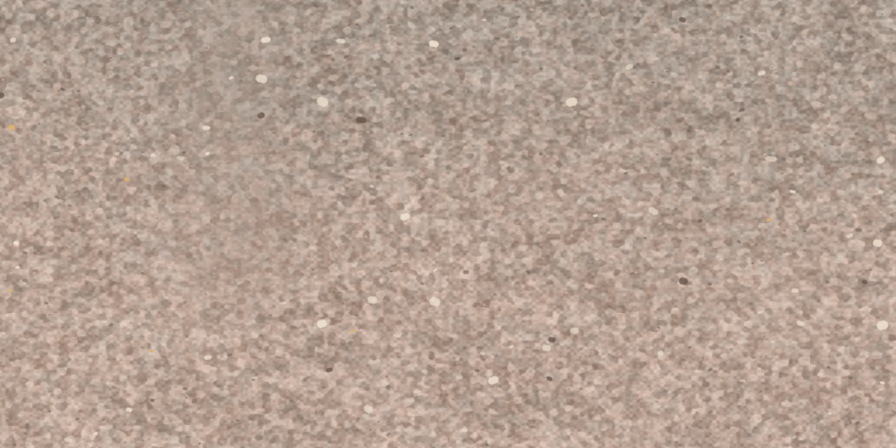
Reproduce this texture procedurally as a WebGL 2 fragment shader.

```glsl
#version 300 es
precision highp float;

#define GRAINS 80.0
#define GRAIN_CONTRAST 0.18
#define DUST_CONTRAST 0.14
#define MOTTLE_CONTRAST 0.05
#define WARM_STONE vec3(0.725, 0.638, 0.585)
#define GREY_STONE vec3(0.665, 0.605, 0.560)
#define PALE_CHIP vec3(0.93, 0.88, 0.81)
#define OCHRE_CHIP vec3(0.86, 0.70, 0.45)
#define PINK_SPECK vec3(0.83, 0.71, 0.64)
#define DARK_PIT vec3(0.40, 0.33, 0.29)

uniform vec2 u_resolution;
out vec4 fragColor;

float hash(vec2 p) {
    return fract(sin(dot(p, vec2(127.1, 311.7))) * 43758.5);
}

vec2 hash2(vec2 p) {
    return vec2(hash(p), hash(p + vec2(37.3, 17.9)));
}

float valueNoise(vec2 p) {
    vec2 cell = floor(p);
    vec2 f = fract(p);
    f = f * f * (3.0 - 2.0 * f);
    float low = mix(hash(cell), hash(cell + vec2(1.0, 0.0)), f.x);
    float high = mix(hash(cell + vec2(0.0, 1.0)), hash(cell + 1.0), f.x);
    return mix(low, high, f.y);
}

// Tone of packed grains, softly blended where they touch
float grainTone(vec2 p) {
    vec2 cell = floor(p);
    float toneSum = 0.0;
    float weightSum = 0.0;
    for (int y = -1; y <= 1; y++) {
        for (int x = -1; x <= 1; x++) {
            vec2 id = cell + vec2(x, y);
            vec2 offset = id + hash2(id) - p;
            float weight = exp(-8.0 * dot(offset, offset));
            toneSum += weight * hash(id + 71.7);
            weightSum += weight;
        }
    }
    return toneSum / weightSum;
}

// Sparse angular fragments: x = coverage, y = random value of the fragment
vec2 scatter(vec2 p, float cells, float density, float radius, float seed) {
    vec2 id = floor(p * cells);
    vec2 key = id + seed;
    vec2 center = (id + 0.25 + 0.5 * hash2(key)) / cells;
    float angle = (hash(key + 5.3) - 0.5) * 1.2;
    float c = cos(angle);
    float s = sin(angle);
    vec2 q = abs(mat2(c, -s, s, c) * (p - center));

    float sizeRandom = hash(key + 9.1);
    float halfWidth = radius * mix(0.5, 1.4, sizeRandom * sizeRandom);
    float halfHeight = halfWidth * mix(0.4, 0.8, hash(key + 13.7));
    float box = max(q.x - halfWidth, q.y - halfHeight);
    float chamfer = (q.x + q.y - 0.75 * (halfWidth + halfHeight)) * 0.707;
    float blur = 0.8 / u_resolution.y + 0.0007;
    float coverage = 1.0 - smoothstep(-blur, blur, max(box, chamfer));
    return vec2(coverage * step(hash(key + 21.1), density), hash(key + 29.9));
}

void main() {
    vec2 p = gl_FragCoord.xy / u_resolution.y;
    float height = p.y;

    // Ground colour, greyer toward the far edge
    float drift = 0.25 * (valueNoise(p * 3.0 + 4.0) - 0.5);
    vec3 color = mix(WARM_STONE, GREY_STONE, smoothstep(0.3, 1.1, height + drift));

    // A worn strip where the grain is softer
    float strip = (p.x - 0.5 - 0.12 * (valueNoise(p * 4.0) - 0.5)) / 0.16;
    float wear = exp(-strip * strip) * smoothstep(0.1, 0.5, height);
    float roughness = 1.0 - 0.35 * wear;

    // Grains, dust and broad mottling
    vec2 flattened = p * vec2(0.85, 1.0);
    float relief = GRAIN_CONTRAST * (grainTone(flattened * GRAINS) - 0.5);
    relief += DUST_CONTRAST * (valueNoise(flattened * GRAINS * 1.9 + 31.0) - 0.5);
    relief += MOTTLE_CONTRAST * (valueNoise(p * 28.0 + 7.0) - 0.5);
    relief += MOTTLE_CONTRAST * (valueNoise(p * 8.0 + 19.0) - 0.5);
    color += relief * roughness;

    // Slight tint shifts between pinkish and grey grains
    float tint = valueNoise(flattened * GRAINS * 0.7 + 53.0) - 0.5;
    color += tint * vec3(0.025, -0.008, -0.018);

    // Small pits and pink specks
    vec2 pit = scatter(p, 42.0, 0.16, 0.0048, 11.0);
    color = mix(color, DARK_PIT, pit.x * mix(0.15, 0.6, pit.y * pit.y) * roughness);
    vec2 speck = scatter(p + 0.013, 38.0, 0.20, 0.0052, 43.0);
    color = mix(color, PINK_SPECK, speck.x * mix(0.3, 0.8, speck.y) * roughness);

    // Rare deep holes and pale or ochre chips
    vec2 hole = scatter(p + 0.021, 14.0, 0.025, 0.009, 67.0);
    color = mix(color, DARK_PIT, hole.x * 0.8);
    vec2 chip = scatter(p + 0.007, 16.0, 0.12, 0.0095, 83.0);
    vec3 chipColor = mix(PALE_CHIP, OCHRE_CHIP, step(0.9, chip.y));
    color = mix(color, chipColor, chip.x * mix(0.55, 1.0, chip.y));

    fragColor = vec4(clamp(color, 0.0, 1.0), 1.0);
}
```
